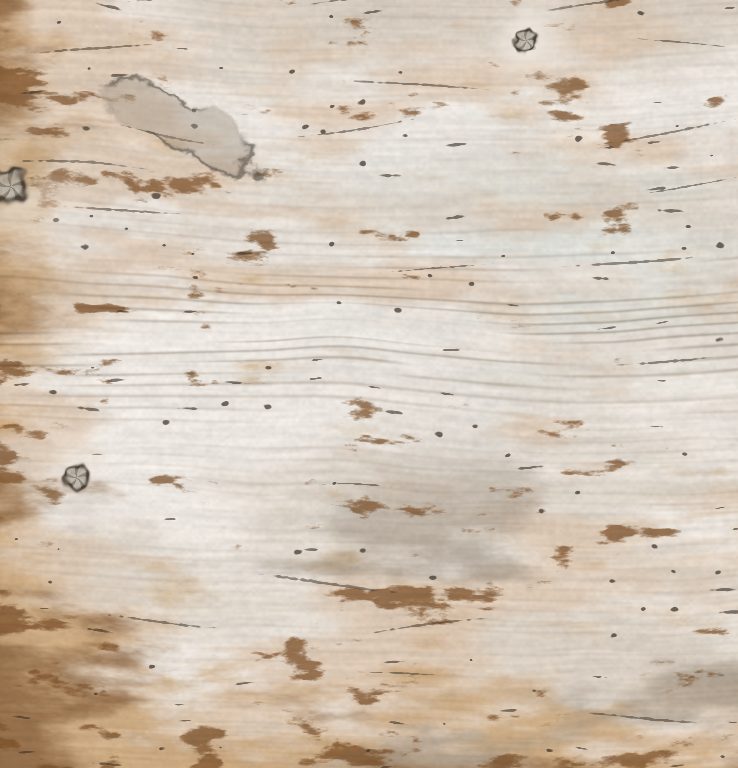
Give the GLSL for this texture, as a WebGL 1 fragment shader.

```glsl
precision highp float;
// Weathered, whitewashed wooden board with horizontal grain and rusty edges.
// Stretched fractal noise gives the washes, stains and fibres; jittered cells
// scatter nicks and cracks; distance fields shape the knots and a water mark.
uniform vec2 u_resolution;

const vec3 WHITEWASH = vec3(0.925, 0.905, 0.88);
const vec3 TAUPE = vec3(0.85, 0.81, 0.76);
const vec3 PEACH = vec3(0.85, 0.76, 0.67);
const vec3 TAN = vec3(0.78, 0.64, 0.47);
const vec3 BROWN = vec3(0.55, 0.40, 0.26);
const vec3 RUST = vec3(0.47, 0.30, 0.15);
const vec3 GREY = vec3(0.62, 0.57, 0.51);
const vec3 COOL = vec3(0.86, 0.885, 0.87);
const vec3 INK = vec3(0.22, 0.18, 0.14);

float hash(vec2 p) {
  return fract(sin(dot(p, vec2(127.1, 311.7))) * 43758.5453);
}

float noise(vec2 p) {
  vec2 i = floor(p), f = fract(p);
  f = f * f * (3.0 - 2.0 * f);
  float low = mix(hash(i), hash(i + vec2(1.0, 0.0)), f.x);
  float high = mix(hash(i + vec2(0.0, 1.0)), hash(i + 1.0), f.x);
  return mix(low, high, f.y);
}

float fbm(vec2 p) {
  float sum = 0.0, gain = 0.5;
  for (int i = 0; i < 6; i++) {
    sum += gain * noise(p);
    p = p * 2.03 + 17.3;
    gain *= 0.53;
  }
  return sum / 1.04;
}

float bump(float x, float center, float width) {
  float t = (x - center) / width;
  return exp(-t * t);
}

// One ragged ellipse per chosen cell; radius is in canvas heights.
float scatter(vec2 p, vec2 cells, vec2 radius, float density, float seed) {
  vec2 q = p * cells, id = floor(q);
  vec2 jitter = vec2(hash(id + seed), hash(id + seed + 5.7)) - 0.5;
  vec2 offset = (fract(q) - 0.5 - 0.5 * jitter) / cells;
  offset.y += offset.x * 0.3 * (hash(id + seed + 2.9) - 0.5);
  float size = 0.35 + 0.65 * hash(id + seed + 9.1);
  float d = length(offset / (radius * size)) + 0.9 * (noise(p * 190.0 + seed) - 0.5);
  return (1.0 - smoothstep(0.55, 1.1, d)) * step(hash(id + seed + 3.3), density);
}

// Pale halo, weathered core, dark broken rim and radial checks.
vec3 addKnot(vec3 color, vec2 p, vec2 center, float radius, float halo) {
  vec2 q = (p - center) / radius;
  float d = length(q) + 0.5 * (noise(q * 1.8 + center * 40.0) - 0.5);
  float angle = atan(q.y, q.x);
  float glow = exp(-dot(q, q) * 0.10) * smoothstep(0.25, 0.6, fbm(p * 14.0));
  color = mix(color, WHITEWASH * 1.03, halo * glow);
  float core = 1.0 - smoothstep(0.85, 1.05, d);
  color = mix(color, mix(GREY, COOL, fbm(q * 3.0) * 0.7), core * 0.85);
  float checks = smoothstep(0.78, 0.98, abs(sin(angle * 2.5 + d))) * core * 0.35;
  float rim = bump(d, 0.95, 0.16) * (0.35 + 0.65 * noise(q * 2.5 + 8.0));
  return mix(color, INK, clamp(checks + rim * 0.9, 0.0, 0.85));
}

// Faded water mark with a dark, broken outline.
vec3 addWaterMark(vec3 color, vec2 p, vec2 center, vec2 radius) {
  vec2 q = p - center;
  q.y += 0.42 * q.x;
  float d = length(q / radius) + 1.5 * (fbm(p * vec2(17.0, 21.0)) - 0.5);
  float inside = 1.0 - smoothstep(0.9, 1.08, d);
  float rim = bump(d, 1.0, 0.07) * smoothstep(0.3, 0.65, noise(p * 24.0 + 4.0));
  return mix(mix(color, GREY, inside * 0.4), GREY * 0.55, rim * 0.65);
}

void main() {
  vec2 p = gl_FragCoord.xy / u_resolution.y;
  float along = p.y + 0.035 * noise(p * vec2(2.6, 4.0)) + 0.008 * noise(p * vec2(9.0, 14.0));
  vec2 g = vec2(p.x, along);

  // Where the paint has worn off, and where it stays brightest.
  float left = exp(-p.x * 9.0) * (0.5 + 0.9 * abs(p.y - 0.5));
  float bottom = exp(-p.y * 7.0) * mix(1.0, 0.6, p.x);
  float wear = left + bottom;
  float bright = bump(p.y, 0.42, 0.11);
  float patches = fbm(g * vec2(4.0, 11.0) + 3.0);
  float ragged = fbm(g * vec2(9.0, 24.0) + 21.0);
  float broad = fbm(g * vec2(2.5, 8.0) + 40.0);

  // Layered washes.
  vec3 color = mix(TAUPE, WHITEWASH, smoothstep(0.3, 0.64, broad + 0.22 * bright));
  float cool = bump(p.x, 0.72, 0.25) * bump(p.y, 0.66, 0.16);
  color = mix(color, COOL, cool * 0.6 * smoothstep(0.35, 0.6, ragged));
  float peach = smoothstep(0.06, 0.36, wear + 1.5 * (patches - 0.5) - 0.12 * bright);
  color = mix(color, PEACH, peach * 0.75);
  color = mix(color, TAN, 0.85 * smoothstep(0.28, 0.85, wear + 1.6 * (ragged - 0.5)));
  float lowerArea = smoothstep(0.4, 0.18, p.y - 0.14 * p.x);
  float smear = smoothstep(0.5, 0.68, fbm(g * vec2(3.5, 10.0) + 66.0));
  color = mix(color, GREY, smear * (0.08 + 0.58 * lowerArea));
  float burn = smoothstep(0.55, 1.15, 0.8 * wear + 1.9 * (fbm(g * vec2(7.0, 19.0) + 90.0) - 0.5));
  color = mix(color, BROWN, burn * 0.85);
  float flakes = fbm(g * vec2(15.0, 36.0) + 9.0) + 0.35 * (patches - 0.5);
  color = mix(color, RUST, 0.72 * smoothstep(0.7, 0.8, flakes + 0.13 * min(wear, 1.0)));

  // Fibres, growth lines and fine tooth.
  float fibre = noise(g * vec2(9.0, 170.0)) + noise(g * vec2(22.0, 260.0) + 7.0) - 1.0;
  float tooth = noise(p * 230.0) + noise(p * vec2(110.0, 150.0)) - 1.0;
  color *= 1.0 + 0.045 * fibre + 0.035 * tooth;
  float phase = fract(along * 68.0 + 1.6 * noise(g * vec2(2.0, 9.0)));
  float growth = bump(phase, 0.5, 0.14) * smoothstep(0.3, 0.7, noise(g * vec2(5.0, 60.0)));
  color = mix(color, color * GREY, growth * (0.08 + 0.36 * bump(p.y, 0.57, 0.1)));

  // Cracks and nicks, then the landmarks.
  float cracks = scatter(g, vec2(3.0, 17.0), vec2(0.09, 0.0022), 0.3, 1.0);
  float dashes = scatter(g, vec2(11.0, 34.0), vec2(0.017, 0.0024), 0.14, 31.0);
  float nicks = scatter(p, vec2(22.0, 26.0), vec2(0.006, 0.004), 0.15, 53.0);
  color = mix(color, INK, max(max(cracks * 0.5, dashes * 0.6), nicks * 0.7));
  color = addWaterMark(color, p, vec2(0.24, 0.835), vec2(0.105, 0.036));
  color = addKnot(color, p, vec2(0.685, 0.947), 0.014, 0.8);
  color = addKnot(color, p, vec2(0.014, 0.757), 0.023, 0.6);
  color = addKnot(color, p, vec2(0.1, 0.378), 0.017, 0.45);
  gl_FragColor = vec4(color, 1.0);
}
```
